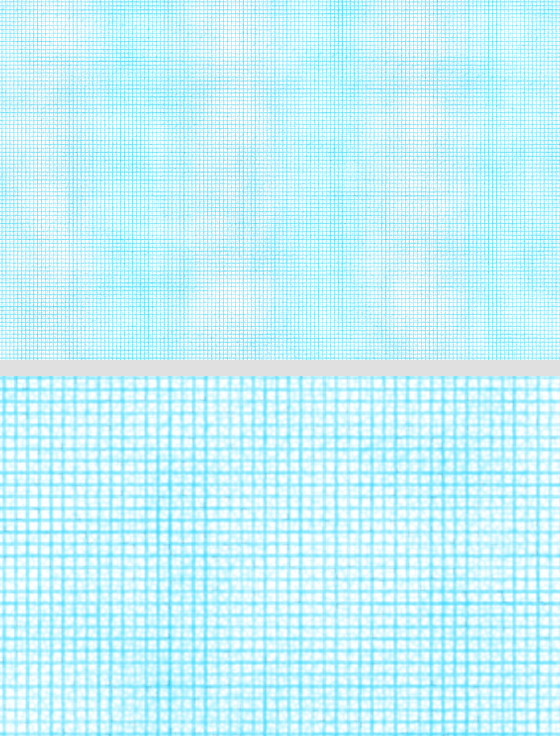
Top: the whole. Bottom: its middle third, enlarged.
A WebGL 1 fragment shader for this pattern:

```glsl
precision highp float;
// Fine cyan graph paper: about 142 by 91 square cells, with streaky, grainy ink.

uniform vec2 u_resolution;

float hash(vec2 p) {
  return fract(sin(dot(p, vec2(41.3, 289.1))) * 4758.5);
}

// Distance to the nearest scattered point, one point per unit cell.
float cellular(vec2 p) {
  vec2 cell = floor(p);
  float nearest = 2.0;
  for (int j = -1; j <= 1; j++) {
    for (int i = -1; i <= 1; i++) {
      vec2 c = cell + vec2(float(i), float(j));
      vec2 point = c + vec2(hash(c), hash(c + 57.0));
      nearest = min(nearest, distance(p, point));
    }
  }
  return nearest;
}

// Slow drift along a ruled line, from layered sines.
float drift(float t, float seed) {
  return 0.6 * sin(t * 0.09 + seed * 6.3) + 0.4 * sin(t * 0.31 + seed * 17.0);
}

// Box-filtered ink of one set of parallel, soft-edged lines.
float ruledInk(float across, float along, float seed, float pixel) {
  float id = floor(across);
  float lineSeed = hash(vec2(id, seed));
  float offset = fract(across) - 0.5;
  offset += 0.04 * (lineSeed - 0.5) + 0.015 * drift(along, lineSeed);

  float halfWidth = 0.085 + 0.03 * (hash(vec2(seed, id)) - 0.5);
  float footprint = max(pixel, 0.3);
  float overlap = min(offset + 0.5 * footprint, halfWidth)
                - max(offset - 0.5 * footprint, -halfWidth);
  float coverage = clamp(overlap / footprint, 0.0, 1.0);

  // Neighbouring lines darken together in long streaks
  float streak = cellular(vec2(id * 0.13, along * 0.025) + seed) - 0.45;
  float strength = 0.65 + 0.4 * lineSeed + 0.12 * drift(along, lineSeed + seed);
  return coverage * (strength + 0.5 * streak);
}

void main() {
  float pixel = 141.5 / u_resolution.x;
  vec2 p = gl_FragCoord.xy * pixel;

  // Ruled lines, darker where they cross
  float vertical = clamp(ruledInk(p.x, p.y, 3.0, pixel), 0.0, 1.0);
  float horizontal = clamp(ruledInk(p.y, p.x, 11.0, pixel), 0.0, 1.0);
  float ink = 1.0 - (1.0 - vertical) * (1.0 - 0.95 * horizontal);

  // Grainy ink and broad uneven patches
  float grain = cellular(p * 2.1) - 0.45;
  float patches = cellular(p * 0.06) + 0.5 * cellular(p * 0.17 + 31.0) - 0.7;
  ink *= 1.0 + 0.4 * grain + 0.25 * patches;

  // Pale paper with a faint cyan bleed
  vec3 paper = vec3(0.965, 0.992, 0.994);
  paper -= vec3(0.28, 0.045, 0.002) * max(0.12 + grain + 0.45 * patches, -0.05);
  vec3 color = mix(paper, vec3(0.3, 0.865, 0.99), clamp(ink, 0.0, 1.0));

  // Sparse grey flecks in the ink
  float fleck = step(0.97, hash(floor(p * 2.0) + 9.0));
  color -= vec3(0.03, 0.08, 0.08) * fleck * ink;

  gl_FragColor = vec4(clamp(color, 0.0, 1.0), 1.0);
}
```
